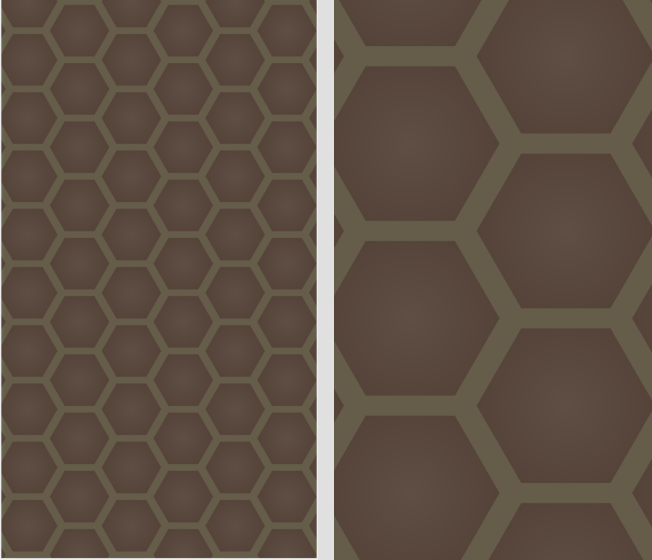
Left, the full canvas; right, a detail of the centre.
Write a Shadertoy shader that draws this pattern.

```glsl
// Flat-topped brown hexagons set in olive grout, inside a thin pale margin.
// Two interleaved rectangular lattices place the cells; a hexagon distance
// function shapes them, and a radial gradient lights each cell's middle.

// Lengths are fractions of the canvas height
const float COLUMN_STEP = 0.0926;
const float ROW_STEP    = 0.1040;
const float APOTHEM     = 0.0460;
const vec2  FIRST_CELL  = vec2(0.0495, 0.8932);
const float SIDE_MARGIN = 0.0024;
const float BASE_MARGIN = 0.0034;
const float TINT_WIDTH  = 0.0130;

const vec3 CELL_CENTER = vec3(0.372, 0.307, 0.265);
const vec3 CELL_RIM    = vec3(0.332, 0.262, 0.222);
const vec3 GROUT       = vec3(0.395, 0.360, 0.285);
const vec3 EDGE_GROUT  = vec3(0.410, 0.400, 0.310);
const vec3 MARGIN      = vec3(0.930);

// Signed distance to the sides of a flat-topped hexagon
float hexDistance(vec2 p, float apothem) {
    p = abs(p);
    return max(p.y, dot(p, vec2(0.8660254, 0.5))) - apothem;
}

// Offset from the nearest center of a rectangular lattice
vec2 latticeOffset(vec2 p, vec2 cell) {
    return p - cell * floor(p / cell + 0.5);
}

void mainImage(out vec4 fragColor, in vec2 fragCoord) {
    vec2 p = fragCoord / iResolution.y;
    float width = iResolution.x / iResolution.y;
    float aa = 0.75 / iResolution.y;

    // Even and odd columns; keep the closer hexagon
    vec2 cell = vec2(2.0 * COLUMN_STEP, ROW_STEP);
    vec2 evenOffset = latticeOffset(p - FIRST_CELL, cell);
    vec2 oddOffset = latticeOffset(p - FIRST_CELL - 0.5 * cell, cell);
    float evenDist = hexDistance(evenOffset, APOTHEM);
    float oddDist = hexDistance(oddOffset, APOTHEM);
    vec2 offset = evenDist < oddDist ? evenOffset : oddOffset;
    float dist = min(evenDist, oddDist);

    // Cell gradient, and grout slightly greener at the left edge
    float radius = APOTHEM / 0.8660254;
    vec3 cellColor = mix(CELL_CENTER, CELL_RIM, min(length(offset) / radius, 1.0));
    vec3 groutColor = mix(EDGE_GROUT, GROUT, smoothstep(0.0, TINT_WIDTH, p.x));
    vec3 color = mix(cellColor, groutColor, smoothstep(-aa, aa, dist));

    // Pale margin on the left, right and bottom
    float inset = min(min(p.x, width - p.x) - SIDE_MARGIN, p.y - BASE_MARGIN);
    color = mix(MARGIN, color, smoothstep(-aa, aa, inset));

    fragColor = vec4(color, 1.0);
}
```
